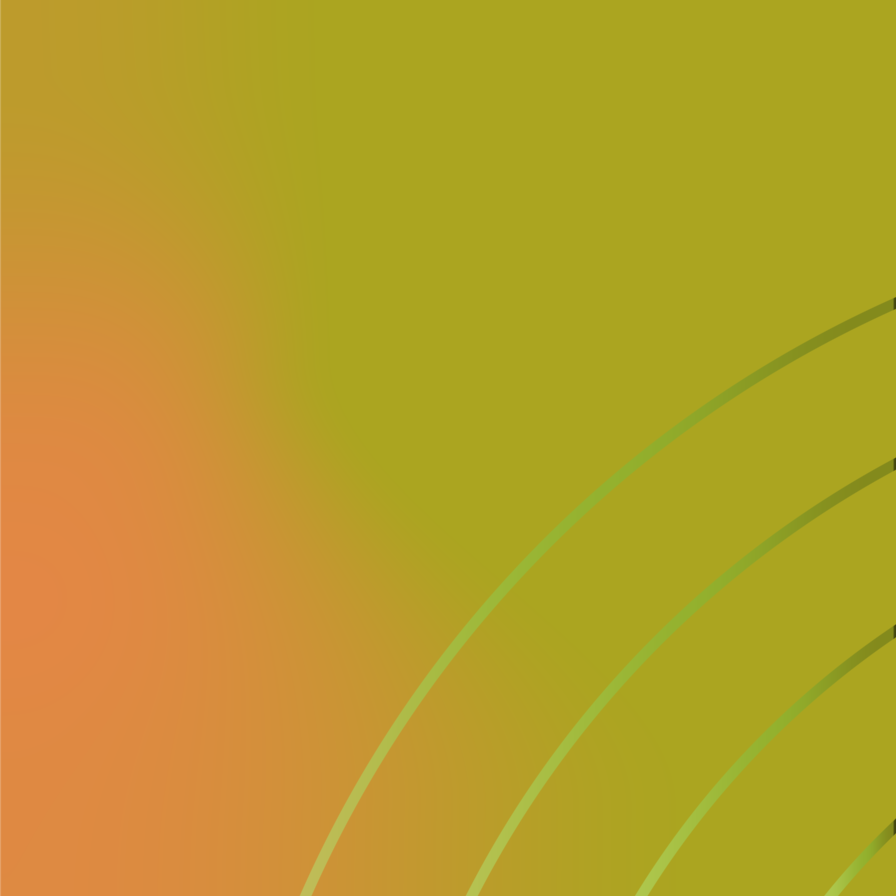
This background is drawn by a three.js fragment shader. Its source:

```glsl
// A warm orange glow leans in from the left over an olive ground, while four
// thin arcs sweep across the lower right corner. The glow is a smooth falloff
// whose strength and reach vary with height; the arcs are circle distances.

#define RING_COUNT 4
#define RING_RADII vec4(1.2995, 1.1353, 0.9730, 0.8014)
#define RING_CENTER vec2(1.5299, -0.5247)
#define RING_DRIFT 0.0069
#define HALF_WIDTH 0.0060
#define EDGE_SOFTNESS 0.0010
#define OLIVE vec3(0.670, 0.646, 0.126)
#define ORANGE vec3(0.890, 0.530, 0.270)
#define LIME vec3(0.700, 0.950, 0.520)
#define GREEN vec3(0.575, 0.690, 0.175)
#define DARK_OLIVE vec3(0.515, 0.540, 0.110)

varying vec2 vUv;

float bump(float x, float middle, float width) {
  float d = (x - middle) / width;
  return exp(-d * d);
}

// Amount of orange: strongest at the left edge, spreading wider near the bottom.
float warmth(vec2 p) {
  float strength = 0.32 + 0.60 * (1.0 - smoothstep(0.46, 0.92, p.y))
                 + 0.08 * bump(p.y, 0.33, 0.14);
  float reach = 0.38 + 0.41 * (1.0 - smoothstep(0.10, 0.60, p.y));
  // A higher exponent holds the glow longer before it drops
  float plateau = 1.2 + 0.7 * bump(p.y, 0.60, 0.20);
  float s = clamp(p.x / reach, 0.0001, 1.0);
  return strength * (1.0 - smoothstep(0.0, 1.0, pow(s, plateau)));
}

// Stroke colour from the bottom edge (t = 0) to the right edge (t = 1).
vec3 strokeColor(vec3 ground, float t) {
  vec3 paleLime = mix(ground, LIME, 0.45);
  vec3 color = mix(paleLime, GREEN, smoothstep(-0.10, 0.60, t));
  return mix(color, DARK_OLIVE, smoothstep(0.52, 0.95, t));
}

void main() {
  vec2 p = vUv;
  vec3 ground = mix(OLIVE, ORANGE, warmth(p));
  vec3 color = ground;

  // Nearly concentric arcs, each centre drifting a little along the diagonal
  vec4 radii = RING_RADII;
  for (int i = 0; i < RING_COUNT; i++) {
    float radius = radii[i];
    vec2 center = RING_CENTER + RING_DRIFT * float(i);
    float dist = abs(length(p - center) - radius);
    float coverage = 1.0 - smoothstep(HALF_WIDTH - EDGE_SOFTNESS,
                                      HALF_WIDTH + EDGE_SOFTNESS, dist);

    // Progress along the arc, measured from where it meets the bottom edge
    float startX = center.x - sqrt(radius * radius - center.y * center.y);
    float t = clamp((p.x - startX) / (1.0 - startX), 0.0, 1.0);
    vec3 stroke = strokeColor(ground, t);

    // Dark cap at the very end
    stroke *= 1.0 - 0.5 * smoothstep(0.996, 0.999, p.x);
    color = mix(color, stroke, coverage);
  }

  // Faint light rim along the left edge
  color = mix(color, vec3(1.0), 0.2 * (1.0 - smoothstep(0.0005, 0.0020, p.x)));

  gl_FragColor = vec4(color, 1.0);
}
```
